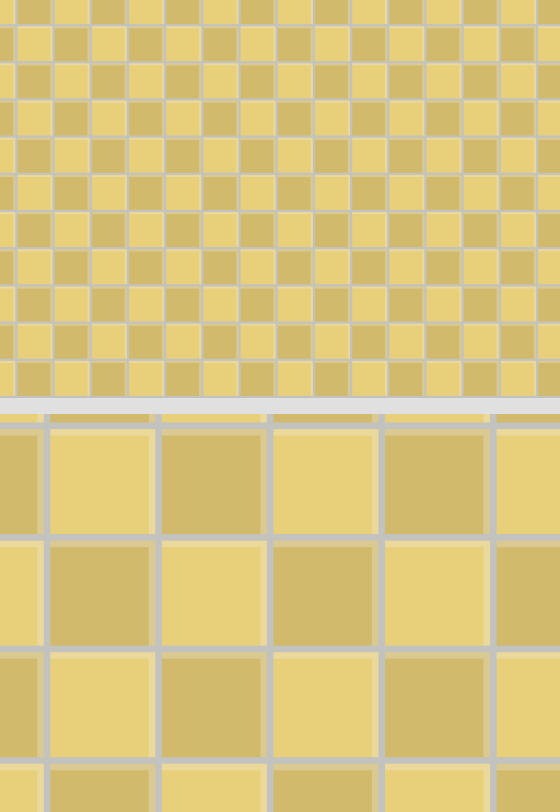
Top: the whole. Bottom: its middle third, enlarged.
Give the GLSL for this pattern, as a Shadertoy shader.

```glsl
#define TILES_ACROSS 15.0588
#define GRID_ORIGIN vec2(0.4412, 0.0294)   // first joint crossing, in tiles
#define JOINT_WIDTH 0.0588                 // in tiles
#define BEVEL_WIDTH 0.0588                 // in tiles
#define BEVEL_STRENGTH 0.27
#define LIGHT_TILE vec3(0.910, 0.810, 0.480)
#define DARK_TILE vec3(0.820, 0.730, 0.420)
#define JOINT_COLOR vec3(0.760, 0.760, 0.750)
#define BEVEL_COLOR vec3(0.950)

// Antialiased coverage of the region where the distance is negative
float coverage(float dist, float pixel) {
    return clamp(0.5 - dist / pixel, 0.0, 1.0);
}

// Alternates between the two glazes
vec3 tileColor(vec2 cell) {
    float parity = mod(cell.x + cell.y, 2.0);
    return mix(DARK_TILE, LIGHT_TILE, step(0.5, parity));
}

void mainImage(out vec4 fragColor, in vec2 fragCoord) {
    float pixel = TILES_ACROSS / iResolution.x;
    vec2 p = fragCoord * pixel - GRID_ORIGIN;
    vec2 local = fract(p);
    vec3 color = tileColor(floor(p));

    // Lit bevel along the top and right sides
    vec2 toTopRight = 1.0 - local;
    float bevelDist = min(toTopRight.x, toTopRight.y) - 0.5 * JOINT_WIDTH - BEVEL_WIDTH;
    color = mix(color, BEVEL_COLOR, BEVEL_STRENGTH * coverage(bevelDist, pixel));

    // Joints centred on the cell borders
    vec2 toBorder = min(local, toTopRight);
    float jointDist = min(toBorder.x, toBorder.y) - 0.5 * JOINT_WIDTH;
    color = mix(color, JOINT_COLOR, coverage(jointDist, pixel));

    fragColor = vec4(color, 1.0);
}
```
